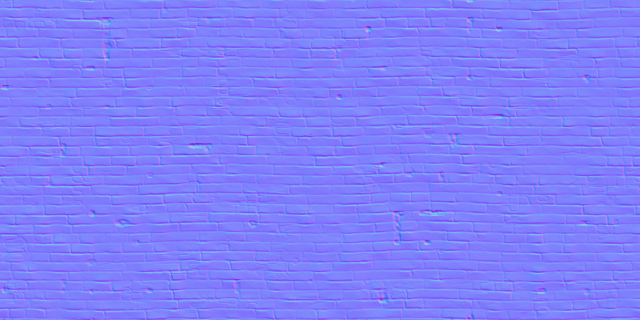
This texture map is drawn by a Shadertoy shader. Its source:

```glsl
// Tangent-space normal map of an old painted brick wall: 33 thin courses,
// about 13 uneven bricks each, some split into headers. A height field of
// bevelled bricks, undulation and chips is differentiated into a normal.

const vec2 WALL = vec2(66.0, 33.0);   // wall size in course heights
const float BRICKS = 13.0;            // full bricks per course

float hash(vec2 p) {
    vec3 a = fract(vec3(p.xyx) * vec3(0.1031, 0.1030, 0.0973));
    a += dot(a, a.yzx + 33.33);
    return fract((a.x + a.y) * a.z);
}

// Value noise that wraps at the edges of the wall.
float noise(vec2 p, vec2 frequency) {
    vec2 period = round(WALL * frequency);
    p *= frequency;
    vec2 i = floor(p), f = p - i;
    f = f * f * f * (f * (f * 6.0 - 15.0) + 10.0);
    vec2 a = mod(i, period), b = mod(i + 1.0, period);
    return mix(mix(hash(a), hash(vec2(b.x, a.y)), f.x),
               mix(hash(vec2(a.x, b.y)), hash(b), f.x), f.y);
}

// Uneven position of a vertical joint, in brick lengths.
float joint(float i, float row) {
    return i + 0.34 * (hash(vec2(mod(i, BRICKS), row + 71.0)) - 0.5);
}

float wallHeight(vec2 p) {
    // Nearly straight courses with ragged brick outlines
    vec2 q = p;
    q.y += 0.4 * (noise(p, vec2(1.0 / 11.0)) - 0.5)
         + 0.12 * (noise(p, vec2(2.0 / 3.0, 1.0)) - 0.5);
    q.x += 0.2 * (noise(p, vec2(1.0, 2.0)) - 0.5);

    // Find the brick and its left and right ends
    float row = mod(floor(q.y), WALL.y), y = fract(q.y);
    float scale = WALL.x / BRICKS;
    float x = q.x / scale - 0.5 * mod(row, 2.0) - 0.4 * hash(vec2(row, 5.0));
    float i = floor(x);
    if (x < joint(i, row)) i -= 1.0;
    else if (x > joint(i + 1.0, row)) i += 1.0;
    float left = joint(i, row), right = joint(i + 1.0, row);
    vec2 id = vec2(mod(i, BRICKS), row);
    if (hash(id + 17.0) > 0.76) {
        float split = mix(left, right, 0.4 + 0.2 * hash(id + 29.0));
        id += 40.0 * step(split, x);
        if (x < split) right = split; else left = split;
    }

    // Distance inward from a round-cornered outline
    vec2 inset = vec2(min(x - left, right - x) * scale, min(y, 1.0 - y));
    vec2 corner = max(0.2 - inset, 0.0);
    float edge = min(min(inset.x, inset.y), 0.2 - length(corner));
    edge += 0.1 * (noise(p, vec2(2.0, 3.0)) - 0.5);

    // Joints vary from paint-filled to open
    float open = noise(p, vec2(2.0 / 3.0, 1.0));
    float h = mix(0.016, 0.075, open * open) * smoothstep(-0.02, 0.18, edge);

    // Slightly pillowed faces, each with its own lean
    float face = smoothstep(0.0, 0.2, edge);
    h -= 0.03 * (y - 0.5) * (y - 0.5);
    h += face * (y - 0.5) * 0.05 * (hash(id + 53.0) - 0.5);
    h += face * 0.012 * (hash(id + 83.0) - 0.5);

    // Broad swells, brushed paint and fine grain
    h += 0.06 * noise(p, vec2(1.0 / 3.0, 2.0 / 3.0));
    h += 0.014 * noise(p, vec2(1.0, 2.0));
    h += 0.005 * noise(p, vec2(3.0, 5.0));
    h += 0.003 * noise(p, vec2(7.0, 8.0));

    // Worn patches with creases and sparse deep chips
    float worn = smoothstep(0.6, 0.95, noise(p + 13.0, vec2(1.0 / 3.0, 2.0 / 3.0)));
    float crease = abs(noise(p, vec2(1.0, 2.0)) - 0.5);
    h -= 0.025 * worn * (1.0 - smoothstep(0.0, 0.2, crease));
    float chip = smoothstep(0.9, 1.0, noise(p + 7.0, vec2(2.0 / 3.0, 1.0)));
    h -= 0.16 * chip * noise(p, vec2(3.0));
    return h;
}

void mainImage(out vec4 fragColor, in vec2 fragCoord) {
    vec2 p = fragCoord / iResolution.xy * WALL;

    // Central differences, wide enough to smooth the joints
    vec2 e = vec2(0.065, 0.0);
    vec2 slope = vec2(wallHeight(p + e.xy) - wallHeight(p - e.xy),
                      wallHeight(p + e.yx) - wallHeight(p - e.yx)) / (2.0 * e.x);
    vec3 normal = normalize(vec3(-slope, 1.0));
    fragColor = vec4(0.5 + vec3(0.5, 0.5, 0.49) * normal, 1.0);
}
```
